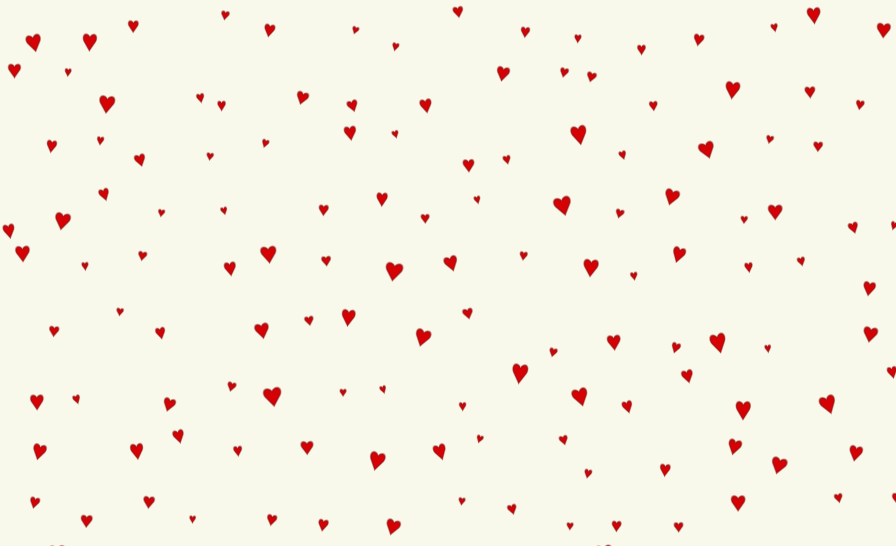
This pattern is drawn by a Shadertoy shader. Its source:

```glsl
// Small red hearts scattered over a cream ground.
// A staggered, jittered grid holds one heart per cell; each gets its own
// size, tilt and width, a darker rim and a soft edge.

#define ROWS 9.0           // grid rows over the canvas height
#define JITTER 0.72        // wander inside a cell, 1 = whole cell
#define SIZE_MIN 0.0135    // heart heights, in canvas heights
#define SIZE_MAX 0.0365
#define SIZE_BIAS 1.8      // higher = fewer large hearts
#define TILT 0.32          // largest rotation, radians
#define EDGE 0.0021        // half width of the soft edge
#define RIM 0.0042         // depth of the dark rim
#define CREAM vec3(0.972, 0.972, 0.922)
#define RED vec3(0.835, 0.005, 0.015)
#define DARK_RED vec3(0.62, 0.07, 0.07)

// Three random values in 0..1 for a cell, without sine
vec3 hash3(vec2 cell, float seed) {
    vec3 p = fract(vec3(cell.xyx + seed) * vec3(0.1031, 0.1030, 0.0973));
    p += dot(p, p.yxz + 33.33);
    return fract((p.xxy + p.yzz) * p.zyx);
}

float dot2(vec2 v) { return dot(v, v); }

// Signed distance to a heart: tip at the origin, lobes near y = 1
float heartDistance(vec2 p) {
    p.x = abs(p.x);
    if (p.x + p.y > 1.0)
        return length(p - vec2(0.25, 0.75)) - sqrt(2.0) / 4.0;
    float d = min(dot2(p - vec2(0.0, 1.0)), dot2(p - 0.5 * max(p.x + p.y, 0.0)));
    return sqrt(d) * sign(p.x - p.y);
}

// Distance to the heart of one cell; offset is measured from its centre
float cellHeart(vec2 offset, vec3 size_tilt_width) {
    float size = mix(SIZE_MIN, SIZE_MAX, pow(size_tilt_width.x, SIZE_BIAS));
    float angle = TILT * (2.0 * size_tilt_width.y - 1.0);
    float c = cos(angle), s = sin(angle);
    vec2 q = mat2(c, -s, s, c) * offset * 1.17 / size;
    q.x *= mix(1.08, 1.32, size_tilt_width.z);
    q.y += 0.58 - 0.25 * abs(q.x);   // lift the lobes to deepen the notch
    return heartDistance(q) * size / 1.3;
}

void mainImage(out vec4 fragColor, in vec2 fragCoord) {
    vec2 p = fragCoord / iResolution.y;
    vec2 g = p * ROWS;

    // Nearest heart among the neighbouring cells
    float d = 1.0;
    for (int j = -1; j <= 1; j++) {
        float row = floor(g.y) + float(j);
        float stagger = 0.5 * mod(row, 2.0);
        for (int i = -1; i <= 1; i++) {
            vec2 cell = vec2(floor(g.x - stagger) + float(i), row);
            vec2 wander = JITTER * (hash3(cell, 17.0).xy - 0.5);
            vec2 centre = cell + 0.5 + vec2(stagger, 0.0) + wander;
            d = min(d, cellHeart((g - centre) / ROWS, hash3(cell, 71.0)));
        }
    }

    // Bright core, dark rim, soft outline
    float soft = max(EDGE, 0.65 / iResolution.y);
    vec3 heart = mix(RED, DARK_RED, smoothstep(-RIM, -0.1 * RIM, d));
    float cover = 1.0 - smoothstep(-soft, soft, d);
    fragColor = vec4(mix(CREAM, heart, cover), 1.0);
}
```
